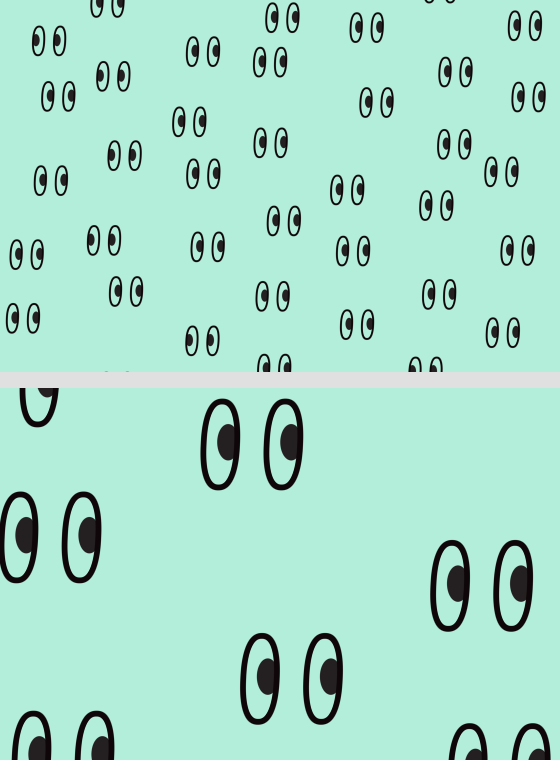
Top, the full canvas; bottom, a detail of the centre.
This pattern is drawn by a Shadertoy shader. Its source:

```glsl
// Scattered pairs of cartoon eyes glancing sideways on a flat mint ground.

const vec3 MINT    = vec3(0.698, 0.932, 0.851);
const vec3 OUTLINE = vec3(0.055, 0.025, 0.032);
const vec3 PUPIL   = vec3(0.140, 0.122, 0.127);

// All lengths are in units of the canvas height.
const vec2  CELL         = vec2(0.215, 0.200);
const vec2  JITTER       = vec2(0.100, 0.105);
const vec2  EYE_RADII    = vec2(0.0150, 0.0385);
const vec2  PUPIL_RADII  = vec2(0.0098, 0.0163);
const vec2  PUPIL_OFFSET = vec2(0.0070, 0.0020);
const float EYE_SPACING  = 0.0565;
const float HALF_STROKE  = 0.0026;
const float LEAN         = 0.045;
const float LEFT_SHARE   = 0.14;

vec3 hash3(vec2 p) {
    vec3 q = fract(p.xyx * vec3(0.1031, 0.1030, 0.0973) + 0.37);
    q += dot(q, q.yxz + 33.33);
    return fract((q.xxy + q.yzz) * q.zyx);
}

// Approximate signed distance to a rounded oval; power 2 gives an ellipse.
float ovalDistance(vec2 p, vec2 radii, float power) {
    vec2 q = abs(p) / radii + 1e-4;
    float s = pow(pow(q.x, power) + pow(q.y, power), 1.0 / power);
    vec2 gradient = pow(q / s, vec2(power - 1.0)) / radii;
    return (s - 1.0) / length(gradient);
}

// Returns the distances to the outline (x) and the pupil (y) of one eye.
vec2 eyeDistances(vec2 p, float lookSide) {
    vec2 leaning = vec2(p.x - LEAN * p.y, p.y);
    float oval = ovalDistance(leaning, EYE_RADII, 2.35);
    vec2 pupilCentre = PUPIL_OFFSET * vec2(lookSide, 1.0);
    float pupil = ovalDistance(p - pupilCentre, PUPIL_RADII, 2.0);
    return vec2(abs(oval) - HALF_STROKE, max(pupil, oval));
}

// Folds both eyes of a pair onto one without mirroring them.
vec2 pairDistances(vec2 p, float lookSide) {
    float side = p.x < 0.0 ? -0.5 : 0.5;
    return eyeDistances(p - vec2(side * EYE_SPACING, 0.0), lookSide);
}

// Nearest outline and pupil over a staggered, jittered grid of pairs.
vec2 scatteredEyes(vec2 p) {
    vec2 nearest = vec2(1.0);
    float column = floor(p.x / CELL.x);
    for (int i = -1; i <= 1; i++) {
        float col = column + float(i);
        float stagger = 0.5 * mod(col, 2.0);
        float row = floor(p.y / CELL.y - stagger);
        for (int j = -1; j <= 1; j++) {
            vec2 id = vec2(col, row + float(j));
            vec3 rnd = hash3(id + 17.0);
            vec2 centre = (id + vec2(0.5, 0.5 + stagger)) * CELL;
            centre += (rnd.xy - 0.5) * JITTER;
            float lookSide = rnd.z < LEFT_SHARE ? -1.0 : 1.0;
            nearest = min(nearest, pairDistances(p - centre, lookSide));
        }
    }
    return nearest;
}

float coverage(float dist, float pixel) {
    return 1.0 - smoothstep(-0.7 * pixel, 0.7 * pixel, dist);
}

void mainImage(out vec4 fragColor, in vec2 fragCoord) {
    float pixel = 1.0 / iResolution.y;
    vec2 eyes = scatteredEyes(fragCoord * pixel);

    vec3 color = mix(MINT, PUPIL, coverage(eyes.y, pixel));
    color = mix(color, OUTLINE, coverage(eyes.x, pixel));
    fragColor = vec4(color, 1.0);
}
```
